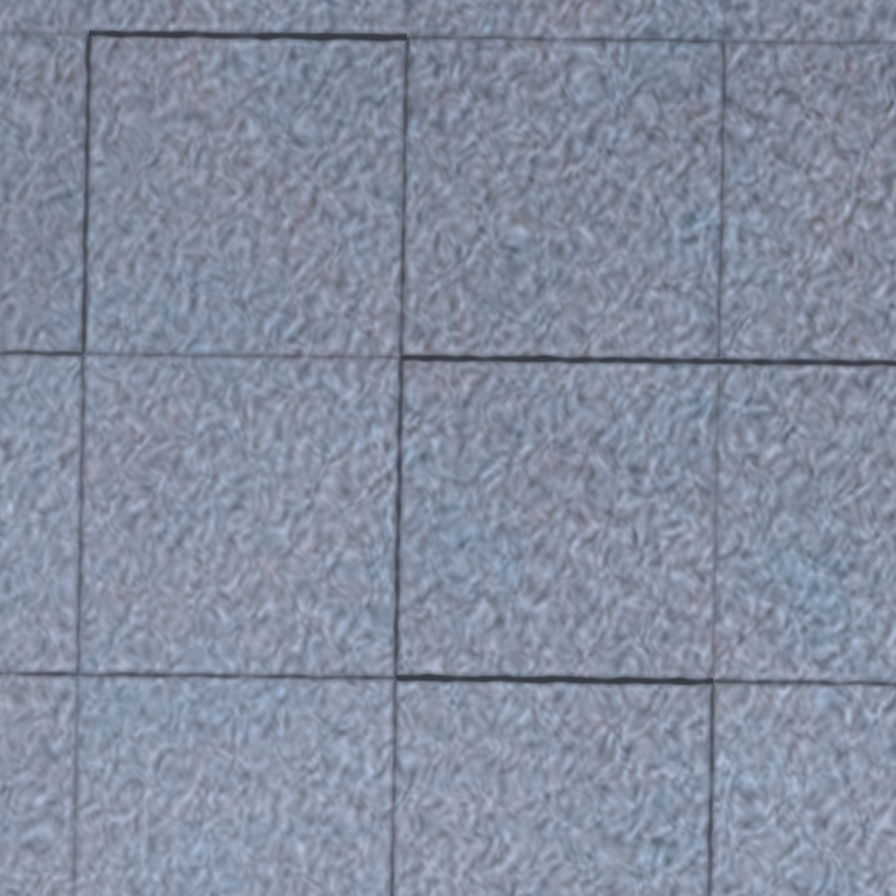
Write a Shadertoy shader that draws this texture.

```glsl
// Blue-grey granite paving: large square slabs, uneven dark joints, worm-like grain.

const vec3 STONE = vec3(0.525, 0.564, 0.634);
const vec3 JOINT_DARK = vec3(0.22, 0.235, 0.275);
const vec3 JOINT_DUST = vec3(0.36, 0.365, 0.40);
const vec2 SLAB_SIZE = vec2(0.3545, 0.3575);
const vec2 SLAB_ORIGIN = vec2(0.0827, 0.2485);
const vec2 SLAB_SKEW = vec2(-0.0176, 0.0117);

// Joint depth: one column per line, one entry per slab along that line
const mat3x4 ROW_JOINTS = mat3x4(
    0.60, 0.58, 1.00, 0.60,
    0.62, 0.42, 0.92, 0.88,
    0.28, 1.00, 0.48, 0.42);
const mat3x4 COLUMN_JOINTS = mat3x4(
    0.36, 0.50, 0.66, 0.20,
    0.52, 0.68, 0.58, 0.25,
    0.60, 0.38, 0.50, 0.35);

// Integer hash giving two values in 0..1
vec2 hash2(vec2 cell) {
    uvec2 n = uvec2(ivec2(cell)) * 1664525u + 1013904223u;
    n.x += n.y * 1664525u;
    n.y += n.x * 1664525u;
    n ^= n >> 16u;
    n.x += n.y * 1664525u;
    n.y += n.x * 1664525u;
    n ^= n >> 16u;
    return vec2(n & 65535u) / 65535.0;
}

float cornerSlope(vec2 cell, vec2 f, vec2 corner) {
    return dot(hash2(cell + corner) * 2.0 - 1.0, f - corner);
}

// Signed gradient noise
float gradientNoise(vec2 p) {
    vec2 cell = floor(p), f = p - cell;
    vec2 t = f * f * f * (f * (f * 6.0 - 15.0) + 10.0);
    float low = mix(cornerSlope(cell, f, vec2(0, 0)), cornerSlope(cell, f, vec2(1, 0)), t.x);
    float high = mix(cornerSlope(cell, f, vec2(0, 1)), cornerSlope(cell, f, vec2(1, 1)), t.x);
    return mix(low, high, t.y);
}

vec2 noisePair(vec2 p) {
    return vec2(gradientNoise(p), gradientNoise(p + 71.3));
}

vec2 rotate(vec2 p, float angle) {
    float c = cos(angle), s = sin(angle);
    return vec2(c * p.x + s * p.y, c * p.y - s * p.x);
}

// Short curled flecks, stretched along a slanted direction
float stoneGrain(vec2 uv) {
    vec2 bent = uv + 0.012 * noisePair(uv * 26.0);
    vec2 q = rotate(bent, -0.55);
    float flecks = gradientNoise(q * vec2(98.0, 52.0));
    float fine = gradientNoise(rotate(bent, 0.35) * vec2(125.0, 100.0) + 37.0);
    return 0.34 * flecks + 0.24 * fine;
}

// Slow patches of warm, violet and cyan tint
vec3 stoneTint(vec2 uv) {
    vec2 broad = noisePair(uv * 7.0 + 5.0);
    vec2 small = noisePair(uv * 34.0 + 19.0);
    vec2 t = 0.055 * broad + 0.06 * small;
    return vec3(t.x, 0.5 * t.y, -0.5 * t.x + 0.4 * t.y);
}

float jointDepth(mat3x4 depths, float line, float slab) {
    int i = int(clamp(line, 0.0, 2.0));
    int j = int(clamp(slab + 1.0, 0.0, 3.0));
    return depths[i][j];
}

// Soft groove around a joint, wider where it is deeper
float groove(float offset, float depth) {
    float d = offset / mix(0.0034, 0.0046, depth);
    return depth * exp(-d * d);
}

// Pale worn edge on both sides of a joint
float wornEdge(float offset, float depth) {
    float d = (abs(offset) - 0.0095) / 0.0035;
    return depth * exp(-d * d);
}

void mainImage(out vec4 fragColor, in vec2 fragCoord) {
    vec2 uv = fragCoord / iResolution.xy;

    // Slightly skewed slab grid
    vec2 grid = (uv - SLAB_ORIGIN + SLAB_SKEW * uv.yx) / SLAB_SIZE;
    vec2 slab = floor(grid), line = floor(grid + 0.5);
    vec2 offset = (grid - line) * SLAB_SIZE + 0.0022 * noisePair(uv * 38.0);

    // Stone surface, darker towards the top
    float shade = mix(1.05, 0.945, smoothstep(0.0, 1.0, uv.y));
    shade += 0.025 * (hash2(slab + 11.0).x - 0.5);
    shade += 0.06 * gradientNoise(uv * 5.0 + 2.0);
    float contrast = mix(0.9, 1.15, uv.x);
    vec3 color = STONE * (shade + contrast * stoneGrain(uv) + stoneTint(uv));

    // Joints with patchy wear
    vec2 depth = vec2(jointDepth(COLUMN_JOINTS, line.x, slab.y),
                      jointDepth(ROW_JOINTS, line.y, slab.x));
    depth *= 1.0 + 0.5 * noisePair(uv * 45.0 + 60.0);
    float edge = max(wornEdge(offset.x, depth.x), wornEdge(offset.y, depth.y));
    float dark = max(groove(offset.x, depth.x), groove(offset.y, depth.y));
    color *= 1.0 + 0.06 * edge;
    color = mix(color, mix(JOINT_DUST, JOINT_DARK, smoothstep(0.2, 0.7, dark)), min(dark * 1.1, 1.0));

    fragColor = vec4(clamp(color, 0.0, 1.0), 1.0);
}
```
